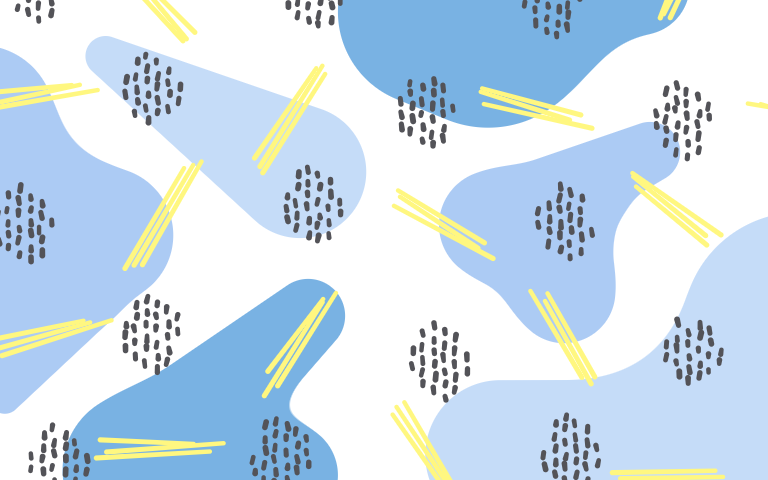
Give the GLSL for this pattern, as a Shadertoy shader.

```glsl
const vec3 PAPER  = vec3(1.0);
const vec3 PALE   = vec3(0.773, 0.863, 0.973);
const vec3 SKY    = vec3(0.675, 0.795, 0.957);
const vec3 AZURE  = vec3(0.475, 0.698, 0.890);
const vec3 INK    = vec3(0.325, 0.325, 0.345);
const vec3 YELLOW = vec3(1.0, 0.97, 0.50);

const vec2  MOTIF_CELL    = vec2(0.267, 0.25);   // checkerboard of dashes and strokes
const vec2  MOTIF_SHIFT   = vec2(0.05, 0.09);
const float MOTIF_JITTER  = 0.08;
const vec2  CLUSTER_SIZE  = vec2(0.060, 0.078);
const vec2  DASH_GAP      = vec2(0.0225, 0.027);
const float DASH_JITTER   = 0.32;
const float DASH_RADIUS   = 0.0052;
const float DASH_HALF     = 0.0052;
const float STROKE_RADIUS = 0.0054;
const float STROKE_HALF   = 0.125;
const float STROKE_GAP    = 0.013;
const float STROKE_FAN    = 0.15;
const float FAR           = 10.0;

vec2 hash2(vec2 p) {
    vec3 q = fract(vec3(p.xyx) * vec3(0.1031, 0.1030, 0.0973));
    q += dot(q, q.yzx + 33.33);
    return fract((q.xx + q.yz) * q.zy);
}

// Distance to the hull of two circles, each given as (x, y, radius)
float taper(vec2 p, vec3 a, vec3 b) {
    vec2 pa = p - a.xy, ba = b.xy - a.xy;
    float len = length(ba);
    vec2 axis = ba / len;
    float slope = (a.z - b.z) / len;
    float along = dot(pa, axis);
    float across = abs(pa.x * axis.y - pa.y * axis.x);
    float h = clamp((along - across * slope / sqrt(1.0 - slope * slope)) / len, 0.0, 1.0);
    return length(pa - ba * h) - mix(a.z, b.z, h);
}

float smoothMin(float a, float b, float k) {
    float h = max(k - abs(a - b), 0.0) / k;
    return min(a, b) - 0.25 * h * h * k;
}

// Short upright marks on a loose staggered grid, kept inside an ellipse
float dashCluster(vec2 q, vec2 seed) {
    float d = FAR;
    vec2 cell = floor(q / DASH_GAP);
    for (int y = -1; y <= 1; y++)
    for (int x = -1; x <= 1; x++) {
        vec2 id = cell + vec2(x, y);
        vec2 r = hash2(id + seed * 37.0 + 200.0);
        vec2 s = hash2(id + seed * 53.0 + 700.0);
        vec2 c = id + 0.5 + (r - 0.5) * DASH_JITTER;
        c.y += 0.5 * mod(id.x, 2.0) - 0.25;
        c *= DASH_GAP;
        if (length(c / CLUSTER_SIZE) > 1.0) continue;
        float tilt = (s.x - 0.5) * 0.5;
        vec2 reach = DASH_HALF * mix(0.6, 1.3, s.y) * vec2(sin(tilt), cos(tilt));
        vec2 radii = DASH_RADIUS * (0.88 + 0.3 * r);
        d = min(d, taper(q, vec3(c - reach, radii.x), vec3(c + reach, radii.y)));
    }
    return d;
}

// Three crossing marker lines sharing one main direction
float strokeBundle(vec2 q, vec2 seed) {
    float d = FAR;
    float heading = 3.14159 * hash2(seed + 91.0).x;
    for (int k = 0; k < 3; k++) {
        vec2 r = hash2(seed * 17.0 + float(k) * 7.0 + 300.0);
        float angle = heading + (r.x - 0.5) * STROKE_FAN;
        vec2 dir = vec2(cos(angle), sin(angle));
        vec2 c = vec2(-dir.y, dir.x) * float(k - 1) * STROKE_GAP + dir * (r.y - 0.5) * 0.05;
        vec2 reach = dir * STROKE_HALF * mix(0.75, 1.0, r.x);
        d = min(d, taper(q, vec3(c - reach, STROKE_RADIUS), vec3(c + reach, STROKE_RADIUS * 0.85)));
    }
    return d;
}

void mainImage(out vec4 fragColor, in vec2 fragCoord) {
    float px = 1.0 / iResolution.y;
    vec2 p = fragCoord * px;

    // Pale blobs: teardrop and lower right hill
    float pale = taper(p, vec3(0.22, 0.883, 0.042), vec3(0.625, 0.642, 0.138));
    float hill = smoothMin(taper(p, vec3(1.042, 0.052, 0.156), vec3(1.5, -0.083, 0.292)),
                           taper(p, vec3(1.667, 0.312, 0.246), vec3(1.583, -0.02, 0.25)), 0.2);
    pale = min(pale, hill);

    // Sky blobs: left edge and right of centre
    float left = smoothMin(taper(p, vec3(0.083, 0.479, 0.208), vec3(0.01, 0.171, 0.033)),
                           taper(p, vec3(0.083, 0.5, 0.198), vec3(0.219, 0.51, 0.142)), 0.03);
    left = smoothMin(left, length(p - vec2(-0.042, 0.75)) - 0.156, 0.12);
    float wedge = smoothMin(taper(p, vec3(1.025, 0.531, 0.10), vec3(1.354, 0.683, 0.063)),
                            taper(p, vec3(1.035, 0.531, 0.10), vec3(1.175, 0.392, 0.087)), 0.06);
    wedge = smoothMin(wedge, taper(p, vec3(1.175, 0.392, 0.087), vec3(1.229, 0.563, 0.052)), 0.08);
    float sky = min(left, wedge);

    // Azure blobs: top edge and bottom edge
    float top = smoothMin(taper(p, vec3(0.90, 0.975, 0.196), vec3(1.017, 0.963, 0.229)),
                          taper(p, vec3(1.017, 1.0, 0.125), vec3(1.333, 1.031, 0.104)), 0.12);
    float bottom = smoothMin(taper(p, vec3(0.642, 0.342, 0.077), vec3(0.292, 0.031, 0.137)),
                             taper(p, vec3(0.292, 0.01, 0.137), vec3(0.594, 0.01, 0.11)), 0.1);
    float azure = min(top, bottom);

    // Scattered motifs, alternating between cells
    float dashes = FAR, strokes = FAR;
    vec2 home = floor((p + MOTIF_SHIFT) / MOTIF_CELL);
    for (int y = -1; y <= 1; y++)
    for (int x = -1; x <= 1; x++) {
        vec2 id = home + vec2(x, y);
        vec2 centre = (id + 0.5) * MOTIF_CELL - MOTIF_SHIFT + (hash2(id + 40.0) - 0.5) * MOTIF_JITTER;
        if (mod(id.x + id.y, 2.0) < 0.5) dashes = min(dashes, dashCluster(p - centre, id));
        else strokes = min(strokes, strokeBundle(p - centre, id));
    }

    vec3 col = mix(PAPER, PALE, clamp(0.5 - pale / px, 0.0, 1.0));
    col = mix(col, SKY, clamp(0.5 - sky / px, 0.0, 1.0));
    col = mix(col, AZURE, clamp(0.5 - azure / px, 0.0, 1.0));
    col = mix(col, INK, clamp(0.5 - dashes / px, 0.0, 1.0));
    col = mix(col, YELLOW, clamp(0.5 - strokes / px, 0.0, 1.0));
    fragColor = vec4(col, 1.0);
}
```
